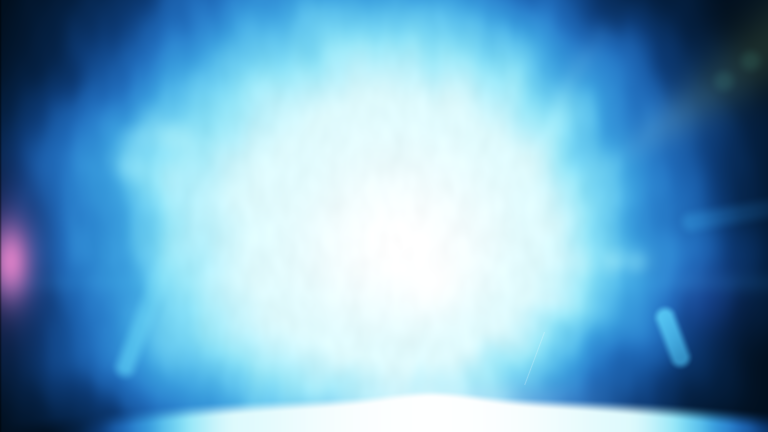
Give the GLSL for this background, as a Shadertoy shader.

```glsl
// Draws a bright cyan stage glow with lens streaks, soft bokeh and a white floor.

const vec3 WHITE = vec3(1.0);
const vec3 ICE   = vec3(0.87, 0.98, 0.99);
const vec3 CYAN  = vec3(0.53, 0.89, 0.97);
const vec3 SKY   = vec3(0.25, 0.67, 0.90);
const vec3 BLUE  = vec3(0.14, 0.46, 0.78);
const vec3 NAVY  = vec3(0.06, 0.27, 0.54);
const vec3 DEEP  = vec3(0.02, 0.14, 0.29);
const vec3 NIGHT = vec3(0.005, 0.06, 0.12);
const vec3 PINK  = vec3(0.90, 0.52, 0.80);
const vec3 OLIVE = vec3(0.10, 0.12, 0.05);

vec2 hash2(vec2 p) {
    p = vec2(dot(p, vec2(127.1, 311.7)), dot(p, vec2(269.5, 183.3)));
    return fract(sin(p) * 43758.5);
}

float corner(vec2 cell, vec2 offset, vec2 f) {
    return dot(hash2(cell + offset) * 2.0 - 1.0, f - offset);
}

float gradientNoise(vec2 p) {
    vec2 i = floor(p), f = fract(p);
    vec2 u = f * f * f * (f * (f * 6.0 - 15.0) + 10.0);
    float low  = mix(corner(i, vec2(0, 0), f), corner(i, vec2(1, 0), f), u.x);
    float high = mix(corner(i, vec2(0, 1), f), corner(i, vec2(1, 1), f), u.x);
    return mix(low, high, u.y);
}

float clouds(vec2 p) {
    return gradientNoise(p) + 0.5 * gradientNoise(p * 2.1 + 7.3);
}

// Soft elliptical spot, 1 at its centre
float spot(vec2 p, vec2 centre, vec2 radius) {
    vec2 q = (p - centre) / radius;
    return exp(-dot(q, q));
}

// Round light disc with a blurred rim
float disc(vec2 p, vec2 centre, float radius, float blur) {
    return 1.0 - smoothstep(radius - blur, radius + blur, length(p - centre));
}

// Capsule streak: x is coverage, y runs from 0 at a to 1 at b
vec2 streak(vec2 p, vec2 a, vec2 b, float radius, float blur) {
    vec2 d = b - a;
    float t = clamp(dot(p - a, d) / dot(d, d), 0.0, 1.0);
    float dist = length(p - a - d * t);
    return vec2(1.0 - smoothstep(radius - blur, radius + blur, dist), t);
}

vec3 screen(vec3 base, vec3 light) {
    return 1.0 - (1.0 - base) * (1.0 - clamp(light, 0.0, 1.0));
}

// Colour of the glow from its centre outward, in overlapping steps
vec3 glowRamp(float d) {
    vec3 c = mix(WHITE, ICE, smoothstep(0.0, 0.45, d));
    c = mix(c, CYAN,  smoothstep(0.40, 0.64, d));
    c = mix(c, SKY,   smoothstep(0.55, 0.75, d));
    c = mix(c, BLUE,  smoothstep(0.66, 0.85, d));
    c = mix(c, NAVY,  smoothstep(0.77, 0.96, d));
    c = mix(c, DEEP,  smoothstep(0.86, 1.06, d));
    return mix(c, NIGHT, smoothstep(0.98, 1.22, d));
}

float glowDistance(vec2 p, vec2 centre) {
    vec2 q = p - centre;
    float tall = mix(0.66, 0.78, smoothstep(-0.2, 0.2, q.y));
    return length(q / vec2(0.86, tall));
}

vec3 stageGlow(vec2 p) {
    vec2 core = vec2(0.995, 0.352);
    float outer = glowDistance(p, vec2(0.86, 0.46));
    float inner = glowDistance(p, vec2(0.93, 0.43));
    float d = mix(inner, outer, smoothstep(0.25, 0.75, outer));
    // Haze, upright smears and rays from the core
    vec2 ray = p - core;
    float r = length(ray) + 0.001;
    float haze = 0.05 * clouds(p * 3.5) + 0.05 * clouds(p * vec2(9.0, 4.0));
    haze += 0.05 * gradientNoise(ray / r * 5.0 + r);
    d += haze * smoothstep(0.1, 0.6, d);
    vec3 c = glowRamp(d) + 0.03 * clouds(p * vec2(20.0, 12.0)) * (1.0 - smoothstep(0.4, 1.0, d));
    return mix(c, WHITE, 0.9 * spot(p, core, vec2(0.06)));
}

vec3 bokeh(vec2 p) {
    float side = 0.0, beam = 0.0;
    for (int i = 0; i < 9; i++) {
        float n = float(i);
        vec2 h = hash2(vec2(n, 4.0));
        vec2 left = vec2(0.25 + 0.18 * h.x, 0.60 + 0.14 * h.y);
        vec2 right = vec2(1.33 + 0.16 * h.y, 0.37 + 0.04 * h.x);
        side += disc(p, left, 0.03, 0.025) + 0.8 * disc(p, right, 0.022, 0.018);
    }
    side += 3.0 * spot(p, vec2(0.38, 0.69), vec2(0.06, 0.035));
    side += 2.5 * spot(p, vec2(1.47, 0.395), vec2(0.04, 0.03));
    for (int i = 0; i < 2; i++) {
        vec2 centre = vec2(1.676, 0.812) + float(i) * vec2(0.062, 0.047);
        beam += disc(p, centre, 0.021, 0.016);
    }
    return 0.09 * side * CYAN + beam * vec3(0.03, 0.08, 0.07);
}

vec3 lensStreaks(vec2 p) {
    vec2 left = streak(p, vec2(0.38, 0.39), vec2(0.29, 0.15), 0.020, 0.016);
    vec2 right = streak(p, vec2(1.54, 0.265), vec2(1.575, 0.173), 0.021, 0.011);
    vec2 hair = streak(p, vec2(1.26, 0.23), vec2(1.215, 0.11), 0.001, 0.002);
    vec2 far = streak(p, vec2(1.60, 0.486), vec2(1.80, 0.52), 0.020, 0.016);
    float arc = exp(-pow((length(p - vec2(1.87, 0.52)) - 0.62) / 0.028, 2.0));
    arc *= spot(p, vec2(1.28, 0.72), vec2(0.11, 0.19));
    vec3 c = left.x * mix(0.12, 0.60, left.y) * SKY;
    c += right.x * mix(0.85, 0.65, right.y) * SKY;
    c += 0.28 * hair.x * WHITE + 0.24 * arc * CYAN;
    c += far.x * mix(0.34, 0.12, far.y) * BLUE;
    // Widening olive beam toward the upper right
    vec2 axis = normalize(vec2(0.80, 0.60)), q = p - vec2(1.38, 0.59);
    float along = dot(q, axis), across = dot(q, vec2(-axis.y, axis.x));
    float width = 0.02 + 0.13 * max(along, 0.0);
    return c + OLIVE * smoothstep(0.0, 0.25, along) * exp(-pow(across / width, 2.0));
}

vec3 addFloor(vec3 c, vec2 p) {
    float x = p.x - 1.0;
    float horizon = 0.070 - 0.075 * x * x + 0.018 * exp(-x * x / 0.018);
    float blur = 0.009 + 0.020 * abs(x);
    float inside = 1.0 - smoothstep(-blur, blur, p.y - horizon);
    vec3 surface = glowRamp(0.05 + 0.95 * pow(abs(x) / 0.80, 1.7));
    c = mix(c, WHITE, 0.6 * spot(p, vec2(1.0, 0.06), vec2(0.24, 0.06)));
    return mix(c, surface, inside);
}

void mainImage(out vec4 fragColor, in vec2 fragCoord) {
    vec2 p = fragCoord / iResolution.y;
    vec3 c = stageGlow(p);
    c = screen(c, bokeh(p) + lensStreaks(p));
    // Horizontal flare and violet tint at the right
    c = screen(c, 0.16 * BLUE * spot(p, vec2(1.0, 0.345), vec2(1.2, 0.025)));
    c = screen(c, vec3(0.04, 0.04, 0.16) * spot(p, vec2(1.62, 0.32), vec2(0.09)));
    c = addFloor(c, p);
    // Pink flare against the left edge
    c = mix(c, vec3(0.30, 0.20, 0.48), 0.5 * spot(p, vec2(0.0, 0.40), vec2(0.09, 0.17)));
    c = mix(c, PINK, 0.9 * spot(p, vec2(0.025, 0.394), vec2(0.046, 0.085)));
    c *= 1.0 - 0.4 * (1.0 - smoothstep(0.001, 0.005, p.x));
    fragColor = vec4(clamp(c, 0.0, 1.0), 1.0);
}
```
